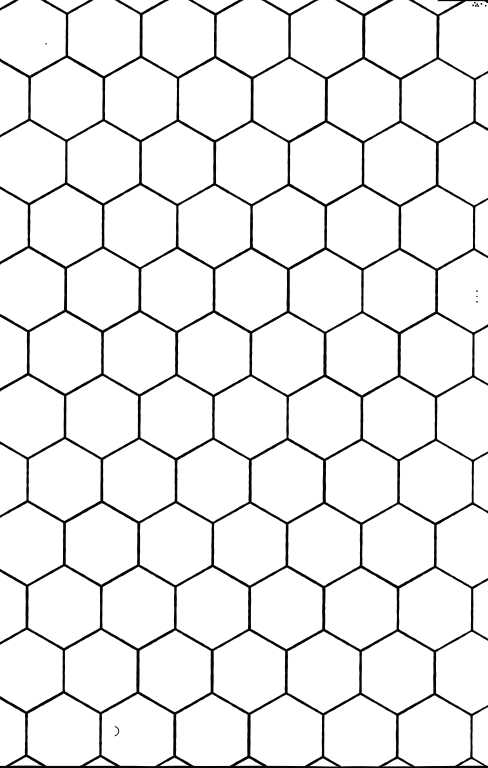
Write a Shadertoy shader that draws this pattern.

```glsl
// Honeycomb of thin black ink lines on white paper, slightly rotated as if printed askew.
// Distance to the nearest hexagon edge gives the lines; hashes and noise vary their weight,
// and a few specks, a stray mark and dark sheet borders add wear. Canvas height is 100 units.

float hash(vec2 p) {
    vec3 q = fract(vec3(p.xyx) * 0.1031);
    q += dot(q, q.yzx + 33.33);
    return fract((q.x + q.y) * q.z);
}

float noise(vec2 p) {
    vec2 i = floor(p), f = fract(p);
    f = f * f * (3.0 - 2.0 * f);
    return mix(mix(hash(i), hash(i + vec2(1, 0)), f.x),
               mix(hash(i + vec2(0, 1)), hash(i + vec2(1, 1)), f.x), f.y);
}

// Offset from the centre of the nearest pointy-top hexagon of width 1
vec2 hexOffset(vec2 p) {
    vec2 period = vec2(1.0, sqrt(3.0));
    vec2 a = mod(p, period) - 0.5 * period;
    vec2 b = mod(p - 0.5 * period, period) - 0.5 * period;
    return dot(a, a) < dot(b, b) ? a : b;
}

// Signed distance to the ink of the honeycomb, negative inside
float honeycomb(vec2 pos) {
    vec2 q = pos - vec2(8.72, 95.44);
    vec2 p = vec2(dot(q, vec2(1.0, -0.005)) / 9.66 - 0.5,
                  dot(q, vec2(0.005, 1.0)) / 9.56);
    vec2 g = hexOffset(p), ag = abs(g);
    float slanted = dot(ag, vec2(0.5, 0.866));
    bool upright = ag.x > slanted;
    float edge = (0.5 - max(ag.x, slanted)) * 9.66;

    // Both cells beside an edge share its midpoint, hence its weight
    vec2 normal = upright ? vec2(sign(g.x), 0.0) : sign(g) * vec2(0.5, 0.866);
    vec2 edgeId = round((p - g + 0.5 * normal) * vec2(4.0, 2.3094));
    float halfWidth = 0.145 + (upright ? 0.05 : 0.025) * hash(edgeId + 60.0);
    halfWidth += 0.05 * (noise(pos * 2.5) - 0.5) + 0.03 * (noise(pos * 0.25) - 0.5);
    halfWidth -= 0.025 * smoothstep(52.0, 62.0, pos.x);

    // Ink gathers slightly at the corners
    float corner = min(length(ag - vec2(0.0, 0.5774)), length(ag - vec2(0.5, 0.2887))) * 9.66;
    return min(edge - halfWidth, corner - 0.21);
}

// Stray specks, a small curved mark and the dark borders of the sheet
float wear(vec2 pos, float right) {
    float d = length(pos - vec2(6.0, 94.3)) - 0.08;
    for (int i = 0; i < 3; i++) {
        float k = float(i);
        d = min(d, length(pos - vec2(62.1, 62.1 - 0.7 * k)) - 0.08 - 0.03 * hash(vec2(k, 4.0)));
    }
    for (int i = 0; i < 7; i++) {
        float k = float(i);
        vec2 speck = vec2(right - 2.0 * hash(vec2(k, 1.0)), 100.0 - 0.8 * hash(vec2(k, 2.0)));
        d = min(d, length(pos - speck) - 0.11);
    }
    vec2 c = pos - vec2(14.85, 4.8);
    float arc = abs(length(c) - 0.6) - 0.06;
    d = min(d, max(arc, 0.1 - c.x));
    float bottom = pos.y - 0.26 - 0.15 * (noise(vec2(pos.x * 0.3, 7.0)) - 0.5);
    float top = max(99.85 - pos.y, 57.0 - pos.x);
    return min(d, min(bottom, top));
}

void mainImage(out vec4 fragColor, in vec2 fragCoord) {
    float pixel = 100.0 / iResolution.y;
    vec2 pos = fragCoord * pixel;
    float d = min(honeycomb(pos), wear(pos, iResolution.x * pixel));
    float ink = clamp(0.5 - d / pixel, 0.0, 1.0);
    fragColor = vec4(mix(vec3(1.0), vec3(0.02), ink), 1.0);
}
```
